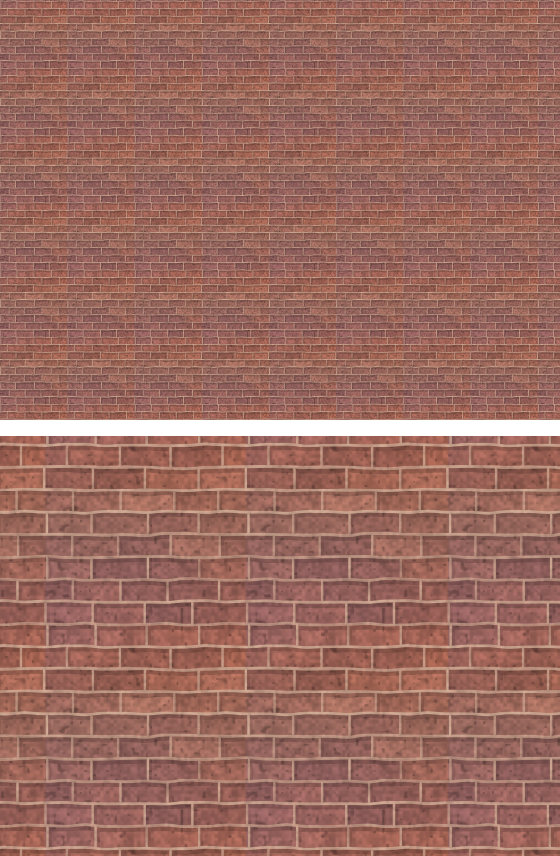
Top: the whole. Bottom: its middle third, enlarged.
A WebGL 2 fragment shader for this texture:

```glsl
#version 300 es
precision highp float;
uniform vec2 u_resolution;
out vec4 outColor;

float hash(vec2 p) {
  vec3 a = fract(vec3(p.xyx) * 0.1031);
  a += dot(a, a.yzx + 33.33);
  return fract((a.x + a.y) * a.z);
}

// Value noise over the unit tile, wrapping after n cells.
float tileNoise(vec2 p, float n) {
  p *= n;
  vec2 i = floor(p), f = fract(p);
  f = f * f * (3.0 - 2.0 * f);
  vec2 a = mod(i, n), b = mod(i + 1.0, n);
  return mix(mix(hash(a + n), hash(vec2(b.x, a.y) + n), f.x),
             mix(hash(vec2(a.x, b.y) + n), hash(b + n), f.x), f.y);
}

// Sideways shift of an upright joint, in brick lengths.
float jointShift(float joint, float row) {
  return 0.16 * (hash(vec2(mod(joint, 4.0) + 5.0, row + 21.0)) - 0.5);
}

void main() {
  // Square tiles: 6.25 down the canvas, counted from the top left.
  vec2 canvas = gl_FragCoord.xy / u_resolution.y;
  vec2 tile = fract(vec2(canvas.x, 1.0 - canvas.y) * 6.25);
  float pixel = 6.25 / u_resolution.y;

  // Nine courses of four bricks, with slightly uneven joints.
  float wobble = 0.12 * (tileNoise(tile, 10.0) - 0.5);
  float course = fract(tile.y - 0.017) * 9.0 + wobble;
  float row = mod(floor(course), 9.0);
  float along = tile.x * 4.0 + 0.5 * mod(row, 2.0);
  float joint = floor(along + 0.5);
  float sideX = (along - joint - jointShift(joint, row)) / 4.0;
  float sideY = (course - floor(course + 0.5)) / 9.0;
  float brick = mod(joint - (sideX < 0.0 ? 1.0 : 0.0), 4.0);
  float tone = hash(vec2(brick + 11.0, row + 3.0));

  // Clay: warm upper courses, tan middle, mauve below and at the left.
  vec3 mauve = vec3(0.57, 0.375, 0.37);
  vec3 rust = vec3(0.63, 0.375, 0.305);
  vec3 tan_ = vec3(0.615, 0.43, 0.375);
  float warm = exp(-0.35 * (row - 2.0) * (row - 2.0));
  float sandy = exp(-0.3 * (row - 4.0) * (row - 4.0));
  float reddish = clamp(0.75 * warm + 0.75 * tile.x - 0.15 + 0.4 * (tone - 0.5), 0.0, 1.0);
  vec3 color = mix(mauve, rust, reddish);
  color = mix(color, tan_, 0.6 * sandy * (0.5 + tone));
  color *= 0.95 + 0.12 * tone;

  // Mottled, gritty surface with dark pits.
  float grain = tileNoise(tile, 60.0);
  float mottle = tileNoise(tile + 0.37, 22.0);
  color *= 1.0 + 0.22 * (grain - 0.5) + 0.14 * (mottle - 0.5);
  color *= 1.0 - 0.2 * smoothstep(0.75, 0.95, tileNoise(tile + 0.19, 46.0));

  // Shadow on the brick edges just below and right of the mortar.
  float shadeY = smoothstep(0.012 + pixel, 0.012, abs(sideY - 0.013));
  float shadeX = smoothstep(0.008 + pixel, 0.008, abs(sideX - 0.01));
  color *= 1.0 - 0.17 * max(shadeY * (0.6 + 0.6 * mottle), 0.6 * shadeX);

  // Pale mortar, worn thin in places.
  float bed = 1.0 - smoothstep(0.007 - 0.6 * pixel, 0.007 + 0.6 * pixel, abs(sideY));
  float upright = 1.0 - smoothstep(0.006 - 0.6 * pixel, 0.006 + 0.6 * pixel, abs(sideX));
  float line = mod(floor(course + 0.5), 9.0);
  bed *= 0.72 + 0.3 * hash(vec2(line, 8.0));
  upright *= 0.65 + 0.35 * hash(vec2(mod(joint, 4.0), row + 40.0));
  float worn = 0.7 + 0.4 * tileNoise(tile + 0.61, 18.0);
  vec3 mortar = vec3(0.79, 0.645, 0.56) * (0.94 + 0.12 * grain);
  color = mix(color, mortar, clamp(max(bed, upright) * worn, 0.0, 1.0));

  outColor = vec4(color, 1.0);
}
```
